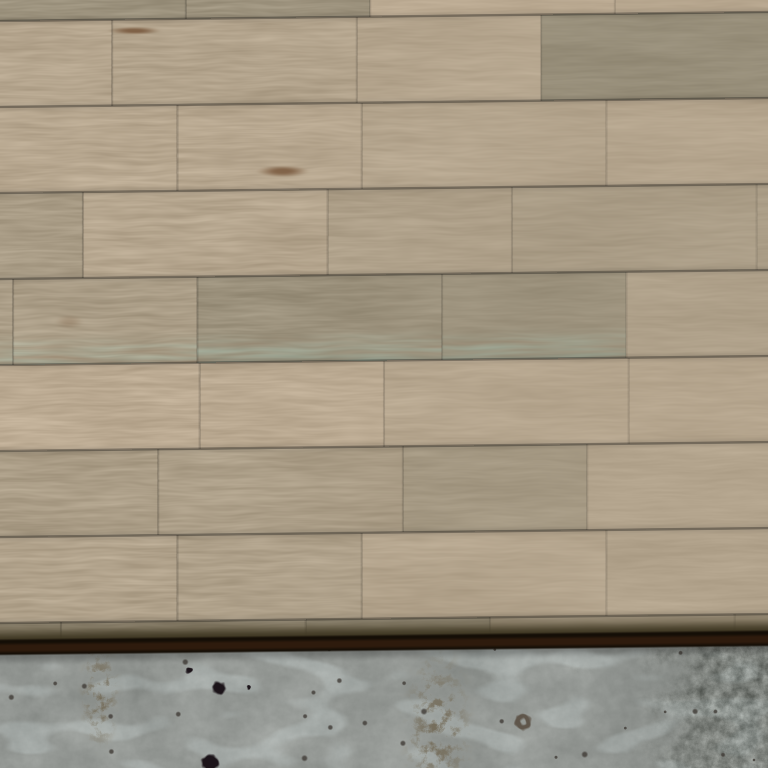
This texture is drawn by a three.js fragment shader. Its source:

```glsl
varying vec2 vUv;

const float ROW_TOP = 0.9727;
const float ROW_HEIGHT = 0.112;
const float PERIOD = 0.5586;
const float SHORT_BOARD = 0.24;

float hash(vec2 p) {
  p = fract(p * vec2(0.1031, 0.1137));
  p += dot(p, p.yx + 33.33);
  return fract((p.x + p.y) * p.x * 17.3);
}

vec2 gradientAt(vec2 cell) {
  float a = 6.2832 * hash(cell);
  return vec2(cos(a), sin(a));
}

float gradientNoise(vec2 p) {
  vec2 i = floor(p), f = fract(p);
  vec2 u = f * f * f * (f * (f * 6.0 - 15.0) + 10.0);
  vec2 e = vec2(1.0, 0.0);
  float low = mix(dot(gradientAt(i), f), dot(gradientAt(i + e), f - e), u.x);
  float high = mix(dot(gradientAt(i + e.yx), f - e.yx), dot(gradientAt(i + 1.0), f - 1.0), u.x);
  return 1.4 * mix(low, high, u.y);
}

float fbm(vec2 p) {
  float sum = 0.0, amp = 0.5;
  for (int i = 0; i < 5; i++) {
    sum += amp * gradientNoise(p);
    p = p * 2.03 + 17.1;
    amp *= 0.55;
  }
  return sum;
}

// Soft-edged ellipse coverage
float spot(vec2 p, vec2 center, vec2 radius, float soft) {
  return 1.0 - smoothstep(1.0 - soft, 1.0 + soft, length((p - center) / radius));
}

float line(float d, float width) {
  return 1.0 - smoothstep(width * 0.3, width, abs(d));
}

// Left end of the first short board in each row
float rowStart(float r) {
  return r < 0.0 ? 0.242 : r < 1.0 ? -0.094 : r < 2.0 ? 0.231 : r < 3.0 ? -0.132
    : r < 4.0 ? 0.017 : r < 5.0 ? 0.26 : r < 6.0 ? -0.034 : r < 7.0 ? 0.231 : 0.398;
}

// Greyness of the four boards in each row, left to right
vec4 rowTones(float r) {
  return r < 0.0 ? vec4(0.9, 0.85, 0.1, 0.15) : r < 1.0 ? vec4(0.25, 0.3, 0.25, 1.0)
    : r < 2.0 ? vec4(0.2, 0.2, 0.28, 0.25) : r < 3.0 ? vec4(0.55, 0.25, 0.4, 0.5)
    : r < 4.0 ? vec4(0.5, 0.85, 0.85, 0.4) : r < 5.0 ? vec4(0.08, 0.1, 0.22, 0.22)
    : r < 6.0 ? vec4(0.48, 0.48, 0.66, 0.32) : r < 7.0 ? vec4(0.35, 0.42, 0.27, 0.32)
    : vec4(0.8, 0.9, 0.5, 0.5);
}

vec3 woodColor(vec2 p, float level) {
  float depth = (ROW_TOP - level) / ROW_HEIGHT;
  float row = floor(depth), across = fract(depth);
  float start = rowStart(row);
  float along = mod(p.x - start, PERIOD);
  float board = 2.0 * floor((p.x - start) / PERIOD) + step(SHORT_BOARD, along) + 1.0;
  float slot = clamp(board - step(start, 0.02), 0.0, 3.0);
  float tone = dot(rowTones(row), vec4(equal(vec4(0.0, 1.0, 2.0, 3.0), vec4(slot))));
  vec3 col = mix(vec3(0.745, 0.675, 0.58), vec3(0.59, 0.555, 0.475), tone);

  // Grain, crisper toward the left
  vec2 g = vec2(p.x, level) + vec2(row * 3.7 + board * 1.3, row * 0.41);
  float warp = 0.003 * gradientNoise(g * vec2(14.0, 35.0));
  float streak = gradientNoise(vec2(g.x * 9.0, (g.y + warp) * 150.0));
  float fine = gradientNoise(vec2(g.x * 28.0, (g.y + warp) * 330.0));
  float broad = gradientNoise(g * vec2(4.0, 28.0));
  float relief = mix(1.0, 0.45, smoothstep(0.2, 0.75, p.x));
  col += relief * (0.045 * streak + 0.03 * fine) + 0.025 * broad;
  float pale = smoothstep(0.6, 0.9, across) * step(abs(row - 3.0), 0.1) * step(0.5, tone);
  col += pale * vec3(-0.005, 0.025, 0.03) * (1.0 + 2.0 * streak);

  // Knots
  float knots = spot(p, vec2(0.175, 0.96), vec2(0.022, 0.0035), 0.7)
    + spot(p, vec2(0.368, 0.777), vec2(0.022, 0.005), 0.7)
    + 0.3 * spot(p, vec2(0.09, 0.581), vec2(0.012, 0.006), 0.8);
  col = mix(col, vec3(0.42, 0.28, 0.17), 0.7 * knots);

  // Seams between rows and joints between boards
  float seam = min(across, 1.0 - across) * ROW_HEIGHT;
  float joint = min(min(along, PERIOD - along), abs(along - SHORT_BOARD));
  col *= 1.0 - 0.3 * line(seam, 0.0024) - 0.06 * line(seam, 0.008);
  col *= 1.0 - mix(0.18, 0.09, p.x) * line(joint, 0.0022);
  float shade = 1.0 - smoothstep(0.166, 0.2, level);
  return mix(col, vec3(0.25, 0.22, 0.14), 0.9 * shade * shade + 0.1 * shade);
}

vec3 concreteColor(vec2 p) {
  float cloud = fbm(p * vec2(9.0, 13.0)), grit = fbm(p * 65.0);
  float worn = smoothstep(0.78, 0.95, p.x + 0.18 * cloud);
  vec3 col = vec3(0.575, 0.59, 0.575) + 0.1 * cloud + 0.035 * grit;
  col += worn * (vec3(-0.1, -0.1, -0.105) + 0.22 * grit);
  float scuff = smoothstep(0.05, 0.4, gradientNoise(p * vec2(13.0, 32.0) + 5.0));
  col += 0.07 * scuff * vec3(0.9, 1.0, 1.05);
  float stain = spot(p, vec2(0.13, 0.095), vec2(0.018, 0.05), 0.8)
    + spot(p, vec2(0.57, 0.05), vec2(0.03, 0.07), 0.9);
  col = mix(col, vec3(0.46, 0.43, 0.36), stain * smoothstep(-0.1, 0.4, grit));

  // Scattered small pits
  vec2 cell = floor(p * 24.0);
  vec2 center = (cell + 0.2 + 0.6 * vec2(hash(cell + 3.0), hash(cell + 19.0))) / 24.0;
  float pit = spot(p, center, vec2(0.0015 + 0.002 * hash(cell + 41.0)), 0.5);
  col = mix(col, vec3(0.25, 0.23, 0.21), 0.8 * pit * step(0.7, hash(cell + 7.0)));

  // Larger pits and a ringed hole
  vec2 q = p + 0.002 * vec2(gradientNoise(p * 130.0), gradientNoise(p * 130.0 + 9.0));
  float dark = spot(q, vec2(0.285, 0.104), vec2(0.008), 0.3)
    + spot(q, vec2(0.274, 0.007), vec2(0.011, 0.01), 0.2)
    + spot(q, vec2(0.324, 0.105), vec2(0.003), 0.4)
    + spot(q, vec2(0.246, 0.127), vec2(0.0035), 0.4);
  col = mix(col, vec3(0.11, 0.08, 0.1), min(dark, 1.0));
  float ring = line(length(q - vec2(0.681, 0.06)) - 0.007, 0.005);
  return mix(col, vec3(0.32, 0.27, 0.22), 0.8 * ring);
}

void main() {
  float level = vUv.y - 0.0117 * vUv.x;
  vec3 concrete = concreteColor(vUv);
  concrete *= 1.0 - 0.22 * smoothstep(0.132, 0.146, level);
  vec3 gap = vec3(0.08, 0.055, 0.025) + vec3(0.1, 0.05, 0.025) * line(level - 0.156, 0.008);
  vec3 col = mix(concrete, gap, smoothstep(0.1455, 0.149, level));
  col = mix(col, woodColor(vUv, level), smoothstep(0.165, 0.169, level));
  gl_FragColor = vec4(col, 1.0);
}
```
